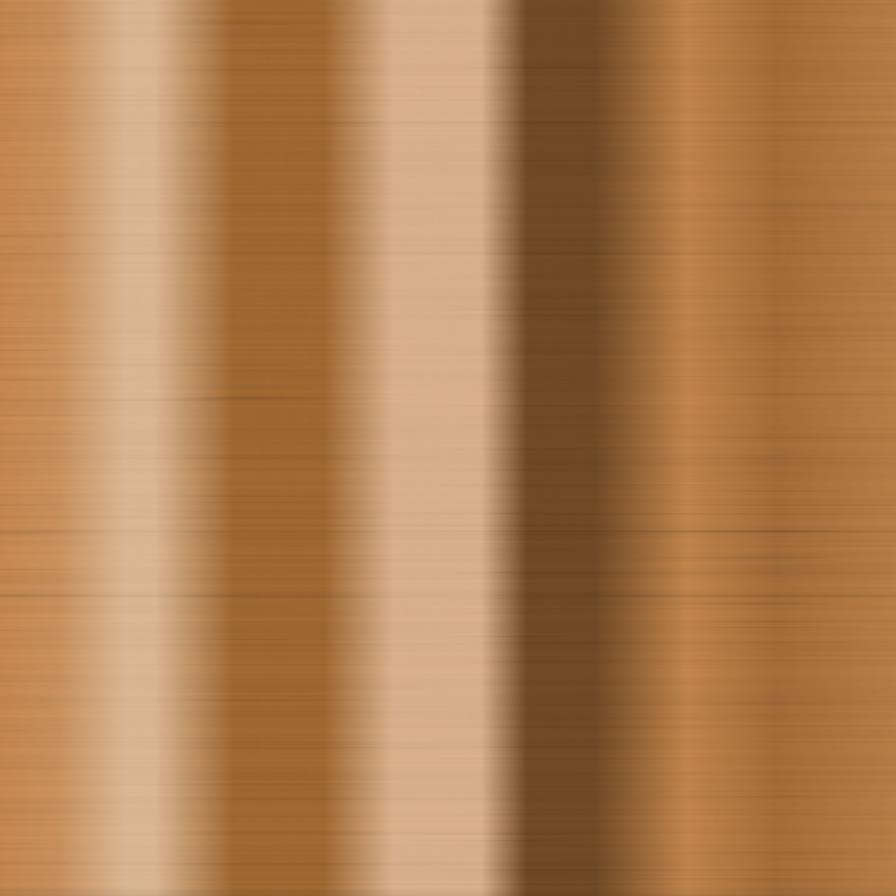
Reproduce this texture procedurally as a WebGL 2 fragment shader.

```glsl
#version 300 es
precision highp float;

#define GRAIN_ROWS 384.0
#define GRAIN_DEPTH 0.045
#define BAND_DEPTH 0.022
#define SCRATCH_DEPTH 0.15
#define SCRATCH_WIDTH 0.0018
#define WEAVE_DEPTH 0.012

uniform vec2 u_resolution;
out vec4 fragColor;

const vec3 COPPER = vec3(0.765, 0.525, 0.305);
const vec3 AMBER = vec3(0.780, 0.560, 0.365);
const vec3 CREAM = vec3(0.855, 0.710, 0.570);
const vec3 BRONZE = vec3(0.620, 0.405, 0.195);
const vec3 BLUSH = vec3(0.845, 0.685, 0.545);
const vec3 UMBER = vec3(0.440, 0.285, 0.145);
const vec3 OCHRE = vec3(0.750, 0.515, 0.295);
const vec3 TAN = vec3(0.635, 0.420, 0.220);
const vec3 HONEY = vec3(0.710, 0.485, 0.275);

float hash(vec2 p) {
  return fract(sin(dot(p, vec2(127.1, 311.7))) * 43758.5453);
}

float noise(vec2 p) {
  vec2 cell = floor(p);
  vec2 f = fract(p);
  f = f * f * (3.0 - 2.0 * f);
  return mix(mix(hash(cell), hash(cell + vec2(1.0, 0.0)), f.x),
             mix(hash(cell + vec2(0.0, 1.0)), hash(cell + 1.0), f.x), f.y);
}

float ramp(float a, float b, float x) {
  return clamp((x - a) / (b - a), 0.0, 1.0);
}

float bell(float x, float center, float width) {
  float d = (x - center) / width;
  return exp(-d * d);
}

// Vertical reflections, from left to right
vec3 reflections(float x) {
  vec3 c = mix(COPPER, AMBER, ramp(0.0, 0.065, x));
  c = mix(c, CREAM, ramp(0.065, 0.140, x));
  c = mix(c, BRONZE, ramp(0.172, 0.260, x));
  c = mix(c, BLUSH, ramp(0.362, 0.438, x));
  c = mix(c, UMBER, ramp(0.537, 0.588, x));
  c = mix(c, OCHRE, ramp(0.664, 0.766, x));
  c = mix(c, TAN, ramp(0.766, 0.866, x));
  return mix(c, HONEY, ramp(0.866, 1.0, x));
}

// Fine horizontal brushing, stretched along x
float brushing(vec2 p) {
  float fine = noise(vec2(p.x * 3.0, p.y * GRAIN_ROWS));
  float broad = noise(vec2(p.x * 2.0 + 9.0, p.y * 90.0));
  float weave = noise(p * vec2(150.0, 60.0));
  return (fine - 0.5) * GRAIN_DEPTH + (broad - 0.5) * BAND_DEPTH
       + (weave - 0.5) * WEAVE_DEPTH;
}

// Dark scratches: scattered streaks, denser in two patches, and long lines
float scratches(vec2 p) {
  float patches = bell(p.y, 0.60, 0.09) * bell(p.x, 0.23, 0.13)
                + bell(p.y, 0.36, 0.05) * bell(p.x, 0.82, 0.22);
  float streak = noise(vec2(p.x * 3.5 + 31.0, p.y * GRAIN_ROWS * 0.8));
  float dark = pow(streak, 7.0) * (0.45 + 0.7 * patches);
  const vec4 LONG_LINES = vec4(0.863, 0.717, 0.407, 0.335);
  for (int i = 0; i < 4; i++) {
    float fade = 0.25 + 0.45 * noise(vec2(p.x * 4.0, float(i) * 7.0));
    dark += fade * bell(p.y, LONG_LINES[i], SCRATCH_WIDTH);
  }
  return dark;
}

void main() {
  vec2 uv = gl_FragCoord.xy / u_resolution;
  vec3 color = reflections(uv.x);

  // The brightest bands hide part of the brushing
  float visible = mix(1.0, 0.55, smoothstep(0.50, 0.68, color.g));
  float shade = 1.0 + (brushing(uv) - scratches(uv) * SCRATCH_DEPTH) * visible;

  // Slight falloff at the lower rim
  shade *= 1.0 - 0.05 * (1.0 - smoothstep(0.0, 0.012, uv.y));
  fragColor = vec4(clamp(color * shade, 0.0, 1.0), 1.0);
}
```
